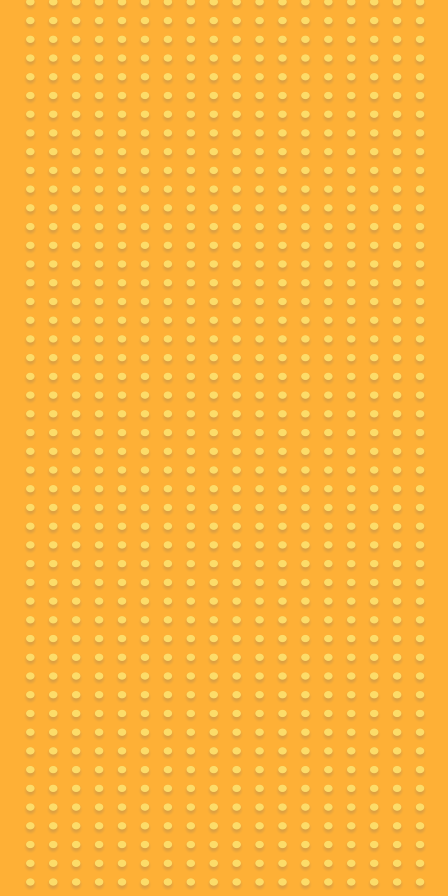
Reproduce this pattern procedurally as a WebGL 2 fragment shader.

```glsl
#version 300 es
precision highp float;

uniform vec2 u_resolution;
out vec4 outColor;

// Lengths are fractions of the canvas width, y measured down from the top
#define GRID_COUNT vec2(18.0, 48.0)
#define GRID_PITCH vec2(0.05117, 0.0418)
#define FIRST_DOT vec2(0.0677, 0.0041)
#define DOT_RADIUS vec2(0.0094, 0.0081)
#define SHADOW_OFFSET vec2(0.0, 0.0053)
#define SHADOW_REACH 0.0158
#define BASE_COLOR vec3(0.995, 0.69, 0.212)
#define DOT_COLOR vec3(0.99, 0.862, 0.41)
#define SHADOW_COLOR vec3(0.865, 0.625, 0.255)

// Approximate signed distance to an axis-aligned ellipse
float ellipseDistance(vec2 p, vec2 radius) {
    float k = length(p / radius);
    float g = length(p / (radius * radius));
    return k * (k - 1.0) / max(g, 0.001);
}

// Soft falloff of the shadow cast below a dot
float shadowAmount(vec2 p) {
    float d = length(p - SHADOW_OFFSET) / SHADOW_REACH;
    return 1.0 - smoothstep(0.25, 1.0, d);
}

void main() {
    float pixel = 1.0 / u_resolution.x;
    vec2 p = vec2(gl_FragCoord.x, u_resolution.y - gl_FragCoord.y) * pixel;

    // Nearest dot, limited to the grid so the side margins stay plain
    vec2 cell = floor((p - FIRST_DOT) / GRID_PITCH + 0.5);
    cell = clamp(cell, vec2(0.0), GRID_COUNT - 1.0);
    vec2 local = p - FIRST_DOT - cell * GRID_PITCH;

    // Shadow first, then the raised dot over it
    vec3 color = mix(BASE_COLOR, SHADOW_COLOR, shadowAmount(local));
    float edge = ellipseDistance(local, DOT_RADIUS);
    float dotMask = 1.0 - smoothstep(-0.6 * pixel, 0.6 * pixel, edge);
    color = mix(color, DOT_COLOR, dotMask);

    outColor = vec4(color, 1.0);
}
```
